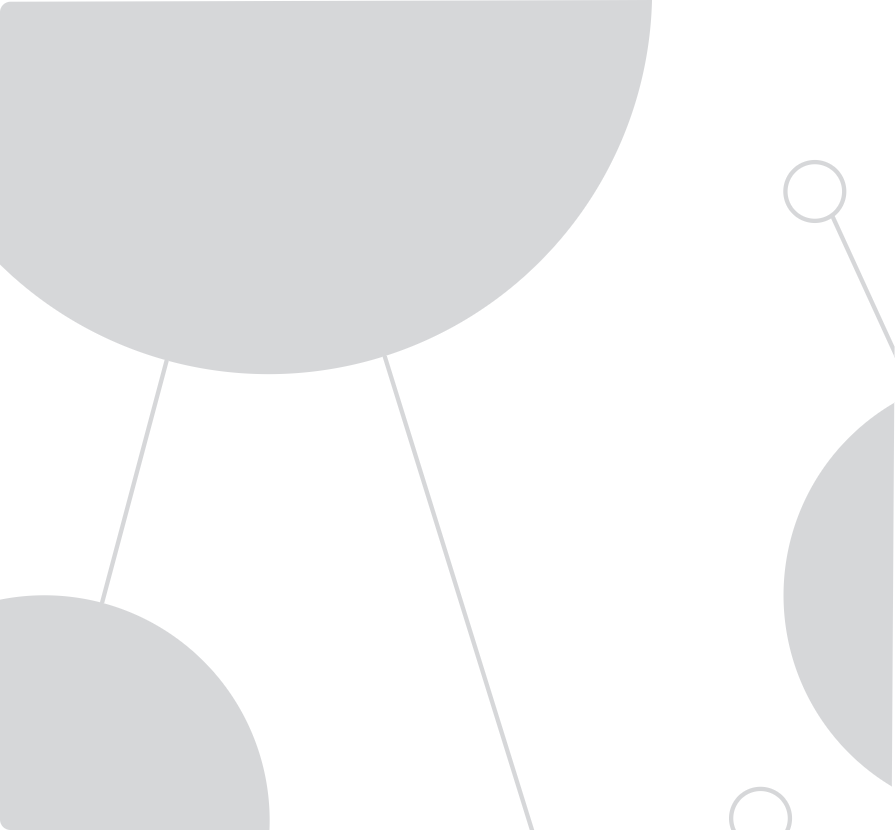
A WebGL 1 fragment shader for this background:

```glsl
precision highp float;

uniform vec2 u_resolution;

#define PAPER vec3(1.0)
#define GREY vec3(0.839, 0.843, 0.851)
#define STROKE 0.0026
#define RING_RADIUS 0.0354
#define CORNER 0.0127
#define TOP_DROP 0.0021
#define RIGHT_EDGE 1.0742
#define RIGHT_LEAN 0.0062

float disc(vec2 p, vec2 center, float radius) {
  return length(p - center) - radius;
}

float ring(vec2 p, vec2 center) {
  return abs(disc(p, center, RING_RADIUS)) - STROKE;
}

float segment(vec2 p, vec2 a, vec2 b) {
  vec2 ap = p - a, ab = b - a;
  return length(ap - ab * clamp(dot(ap, ab) / dot(ab, ab), 0.0, 1.0)) - STROKE;
}

// Panel with rounded left corners, a sloping top and a leaning right side
float panel(vec2 p) {
  float top = 1.0 - TOP_DROP * max(1.0 - p.x / 0.785, 0.0);
  vec2 q = vec2(-p.x, max(p.y - top, -p.y)) + CORNER;
  float rounded = length(max(q, 0.0)) + min(max(q.x, q.y), 0.0) - CORNER;
  return max(rounded, p.x - RIGHT_EDGE - RIGHT_LEAN * p.y);
}

void main() {
  // One unit is the canvas height
  vec2 p = gl_FragCoord.xy / u_resolution.y;

  // Large discs
  float shape = disc(p, vec2(0.3235, 1.0114), 0.4622);
  shape = min(shape, disc(p, vec2(0.0534, 0.0113), 0.2715));
  shape = min(shape, disc(p, vec2(1.2124, 0.2827), 0.2684));

  // Small rings
  shape = min(shape, ring(p, vec2(0.9817, 0.7693)));
  shape = min(shape, ring(p, vec2(0.9163, 0.0141)));

  // Connecting lines
  shape = min(shape, segment(p, vec2(0.2011, 0.5668), vec2(0.1231, 0.2743)));
  shape = min(shape, segment(p, vec2(0.4634, 0.5710), vec2(0.6507, -0.0314)));
  shape = min(shape, segment(p, vec2(1.0028, 0.7398), vec2(1.0880, 0.5538)));

  // Clip to the panel and smooth the edge over one pixel
  shape = max(shape, panel(p));
  float coverage = clamp(0.5 - shape * u_resolution.y, 0.0, 1.0);
  gl_FragColor = vec4(mix(PAPER, GREY, coverage), 1.0);
}
```
